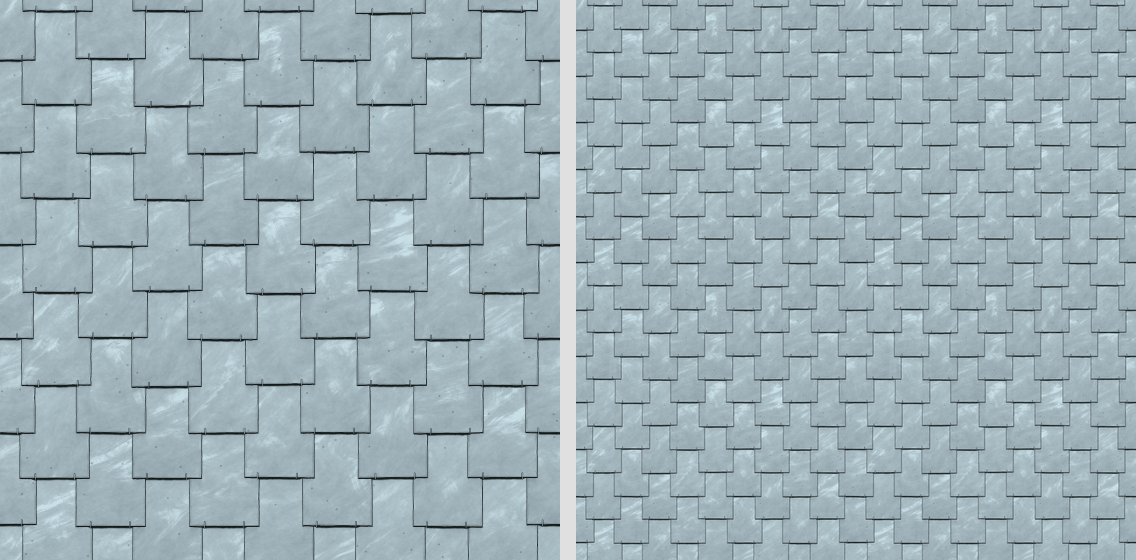
Left: one tile. Right: repeated 2 by 2.
Give the GLSL for this texture, as a Shadertoy shader.

```glsl
// Blue-grey roof slates in half-offset courses, 5 across and 12 courses high.
// Courses are painted from the lowest layer to the highest; each slate casts a
// dark line, and its stone is made from warped sines and cellular grain.

const vec2 REPEATS = vec2(5.0, 12.0);
const float PITCH = 2.4;          // slate spacing, in course heights
const float HALF_WIDTH = 0.737;   // half a slate, in course heights
const float COURSE_SHIFT = 0.75;  // height of the first lower edge

const vec3 SHADE = vec3(0.59, 0.66, 0.69);
const vec3 PALE = vec3(0.70, 0.78, 0.81);
const vec3 GAP = vec3(0.05, 0.08, 0.08);
const vec3 HOOK = vec3(0.66, 0.73, 0.75);

vec3 hash3(vec2 p) {
    vec3 q = fract(p.xyx * vec3(0.1031, 0.1030, 0.0973));
    q += dot(q, q.yxz + 33.33);
    return fract((q.xxy + q.yzz) * q.zyx);
}

mat2 rotation(float angle) {
    float c = cos(angle), s = sin(angle);
    return mat2(c, s, -s, c);
}

// Layered, warped sines, about -0.8 to 0.8
float ripples(vec2 p, float seed) {
    float sum = 0.0, amplitude = 0.5;
    mat2 turn = rotation(0.65);
    for (int i = 0; i < 6; i++) {
        p = turn * p * 1.75 + seed;
        p += 0.8 * sin(p.yx * 0.9 + vec2(0.0, 1.7));
        sum += amplitude * sin(p.x) * cos(p.y);
        amplitude *= 0.7;
    }
    return sum;
}

// Cellular noise: distance to the nearest point, and that point's random value
vec2 cells(vec2 p) {
    vec2 nearest = vec2(8.0, 0.0);
    for (int j = -1; j <= 1; j++)
    for (int i = -1; i <= 1; i++) {
        vec2 cell = floor(p) + vec2(i, j);
        vec3 random = hash3(cell);
        float d = length(cell + random.xy - p);
        if (d < nearest.x) nearest = vec2(d, random.z);
    }
    return nearest;
}

// Stone surface at p, measured from the middle of the lower edge
vec3 stone(vec2 p, vec2 id, vec3 random) {
    float seed = random.x * 40.0;
    vec2 grainOrigin = id * 37.0 + 100.0;
    vec2 along = rotation(-0.2 - 0.8 * random.y) * p;
    float cloud = ripples(p * 1.3, seed);
    float mottle = ripples(along * vec2(3.0, 5.0), seed + 4.0);
    vec2 grain = cells(along * vec2(13.0, 19.0) + grainOrigin);
    vec2 speck = cells(p * 4.0 + grainOrigin);

    // Chalky wisps and a rare vein along the cleavage of the stone
    float streak = ripples(along * vec2(1.1, 3.0), seed + 9.0);
    float wisp = smoothstep(0.05, 0.75, streak + 0.35 * mottle);
    float chalk = wisp * smoothstep(-0.35, 0.45, cloud + 0.35 * (p.y - 1.0));
    float bend = along.y - 0.7 + 0.12 * cloud + 0.04 * mottle;
    float vein = smoothstep(0.05, 0.0, abs(bend)) * step(0.8, random.z);

    float tone = 0.45 + 0.3 * (p.y - 0.85) + 0.2 * (random.z - 0.5);
    tone += 0.2 * cloud + 0.16 * streak + 0.24 * mottle;
    tone += 0.16 * (grain.y - 0.5) - 0.12 * (grain.x - 0.5);
    tone += chalk * (0.35 + 0.7 * random.x) + 0.5 * vein * smoothstep(-0.2, 0.5, streak);
    vec3 color = mix(SHADE, PALE, clamp(tone, -0.4, 1.8));
    float fleck = smoothstep(0.13, 0.03, speck.x) * step(0.93, speck.y);
    return color * (1.0 - 0.2 * fleck);
}

// Paint one slate, its shadow and its two hooks over the layers below
vec3 paintSlate(vec3 below, vec2 p, vec2 id, float pixel) {
    vec3 random = hash3(id + 11.0);
    vec3 jitter = hash3(id + 53.0) - 0.5;
    p += vec2(0.07, 0.06) * jitter.xy;
    p.y += 0.02 * jitter.z * p.x;
    if (p.y < -0.4 || abs(p.x) > HALF_WIDTH + 0.2) return below;

    // Slightly chipped outline
    float chip = ripples(p * 3.0, random.y * 30.0);
    float side = abs(p.x) - HALF_WIDTH + 0.008 * chip;
    float under = -p.y + 0.01 * chip;
    float edge = max(side, under);

    // Faint broken joint at the sides, deeper gap where the middle overhangs
    float depth = mix(0.05, 0.026, smoothstep(0.42, 0.5, abs(p.x)));
    float contact = max(side / 0.02, under / depth);
    float sideStrength = 0.56 + 0.3 * chip + 0.08 * sign(p.x);
    float strength = mix(0.96, sideStrength, smoothstep(-0.01, 0.01, side));
    float soft = 0.13 * exp(-12.0 * max(under, 0.0)) * smoothstep(0.04, -0.04, side);
    vec3 color = mix(below * (1.0 - soft), GAP, strength * smoothstep(1.4, 0.5, contact));

    // Worn rim, partly darkened and partly chalky
    vec3 face = stone(p, id, random);
    face *= 1.0 - (0.06 - 0.22 * chip) * smoothstep(-0.06, 0.0, edge);
    face *= 1.0 - 0.16 * smoothstep(-0.03, 0.0, under);
    color = mix(color, face, smoothstep(0.5 * pixel, -0.5 * pixel, edge));

    // Short wire hooks over the lower edge
    float hook = length(vec2(abs(p.x + 0.1 * jitter.z) - 0.42, p.y - clamp(p.y, -0.03, 0.08)));
    color = mix(color, GAP, 0.5 * smoothstep(0.01 + pixel, 0.01, hook));
    return mix(color, HOOK, 0.6 * smoothstep(0.8 * pixel, 0.0, hook));
}

void mainImage(out vec4 fragColor, in vec2 fragCoord) {
    vec2 grid = fragCoord / iResolution.xy * REPEATS - vec2(0.0, COURSE_SHIFT);
    float pixel = REPEATS.y / iResolution.y;
    vec3 color = SHADE;
    for (int layer = -2; layer <= 1; layer++) {
        float course = floor(grid.y) + float(layer);
        float x = grid.x - 0.5 * mod(course, 2.0);
        float column = floor(x + 0.5);
        vec2 p = vec2((x - column) * PITCH, grid.y - course);
        color = paintSlate(color, p, mod(vec2(column, course), REPEATS), pixel);
    }
    fragColor = vec4(color, 1.0);
}
```
